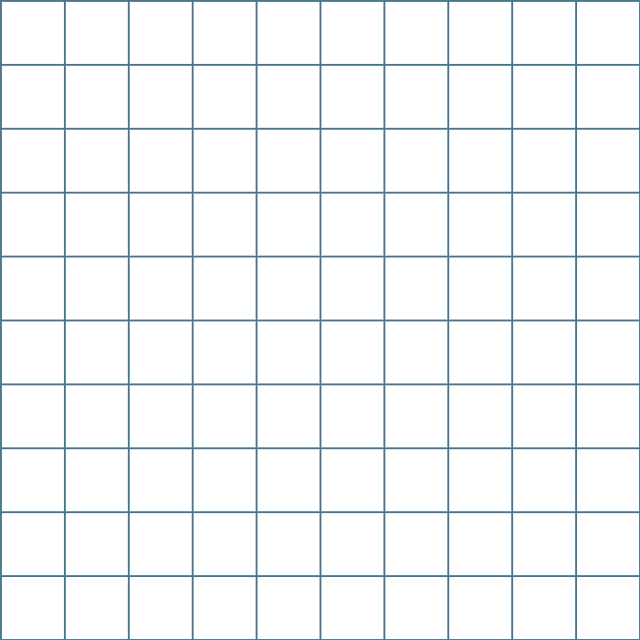
A Shadertoy shader for this pattern:

```glsl
// Draws a ten by ten square grid of thin slate-blue lines on white paper.

const float CELL_PITCH = 0.09985;
const float LINE_WIDTH = 0.0029;
const float FIRST_LINE = 0.0015;   // centre of the first line, from the left and top edges

const vec3 PAPER_COLOUR = vec3(1.0);
const vec3 INK_COLOUR = vec3(0.275, 0.455, 0.56);

// Distance along each axis to the nearest repeated line centre
vec2 gridDistance(vec2 p, float pitch, float start) {
    vec2 cell = (p - start) / pitch;
    return abs(fract(cell + 0.5) - 0.5) * pitch;
}

// Share of a pixel that a line of the given width covers, per axis
vec2 lineCoverage(vec2 dist, float width, vec2 pixel) {
    return clamp((0.5 * width - dist) / pixel + 0.5, 0.0, 1.0);
}

void mainImage(out vec4 fragColor, in vec2 fragCoord) {
    // Canvas units, measured from the top left corner
    vec2 uv = fragCoord / iResolution.xy;
    vec2 p = vec2(uv.x, 1.0 - uv.y);
    vec2 pixel = 1.0 / iResolution.xy;

    // Join the vertical and horizontal lines
    vec2 dist = gridDistance(p, CELL_PITCH, FIRST_LINE);
    vec2 coverage = lineCoverage(dist, LINE_WIDTH, pixel);
    float ink = max(coverage.x, coverage.y);

    fragColor = vec4(mix(PAPER_COLOUR, INK_COLOUR, ink), 1.0);
}
```
